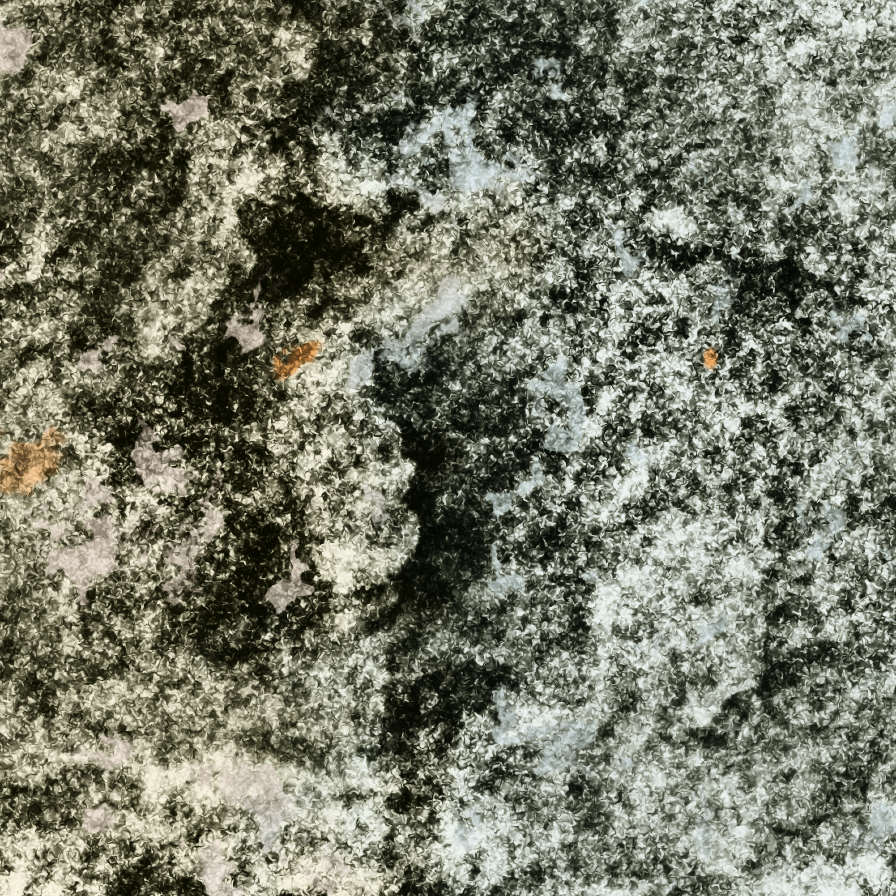
Give the GLSL for this texture, as a WebGL 1 fragment shader.

```glsl
precision highp float;
uniform vec2 u_resolution;

float hash(vec2 p) {
  vec3 q = fract(p.xyx * 0.1031);
  q += dot(q, q.yzx + 33.33);
  return fract((q.x + q.y) * q.z);
}

mat2 rotation(float angle) {
  float c = cos(angle), s = sin(angle);
  return mat2(c, -s, s, c);
}

float noise(vec2 p) {
  vec2 i = floor(p), f = fract(p);
  f = f * f * (3.0 - 2.0 * f);
  float low = mix(hash(i), hash(i + vec2(1, 0)), f.x);
  float high = mix(hash(i + vec2(0, 1)), hash(i + vec2(1, 1)), f.x);
  return mix(low, high, f.y);
}

vec2 drift(vec2 p) {
  return vec2(noise(p), noise(p + 90.0)) - 0.5;
}

float fbm(vec2 p) {
  float sum = 0.0, gain = 0.516;
  mat2 turn = rotation(0.7);
  for (int i = 0; i < 5; i++) {
    sum += gain * noise(p);
    p = turn * p * 2.03 + 17.0;
    gain *= 0.5;
  }
  return sum;
}

// Overlapping leaf-like grains of random direction and brightness
float flecks(vec2 p, float scale, float seed) {
  vec2 g = p * scale, cell = floor(g);
  float tone = 0.0;
  for (int y = -1; y <= 1; y++) {
    for (int x = -1; x <= 1; x++) {
      vec2 id = cell + vec2(x, y);
      vec2 centre = id + vec2(hash(id + seed), hash(id + seed + 41.0));
      vec2 d = rotation(6.283 * hash(id + seed + 83.0)) * (g - centre);
      float cover = 1.0 - smoothstep(0.25, 1.0, length(d / vec2(0.85, 0.45)));
      tone = max(tone, cover * hash(id + seed + 127.0));
    }
  }
  return tone;
}

float segment(vec2 p, vec2 a, vec2 b) {
  vec2 pa = p - a, ba = b - a;
  return length(pa - ba * clamp(dot(pa, ba) / dot(ba, ba), 0.0, 1.0));
}

// Raised mass lit from the upper left, over its cast shadow
float ridge(float tone, vec2 p, vec2 a, vec2 b, float width, float glow) {
  float lit = 1.0 - smoothstep(-0.008, 0.004, segment(p, a, b) - width);
  float shade = 1.0 - smoothstep(-0.02, 0.04, segment(p - vec2(0.035, -0.025), a, b) - width);
  return mix(tone - 0.25 * shade, tone * 0.4 + glow, lit);
}

float smudge(vec2 p, vec2 centre, vec2 radius) {
  return 1.0 - smoothstep(0.4, 1.0, length((p - centre) / radius));
}

// Even tonal ramp from olive black to pale grey
vec3 stoneColour(float t) {
  vec3 colour = mix(vec3(0.02, 0.03, 0.0), vec3(0.95, 0.96, 0.92), t);
  colour.b -= 0.2 * t * (1.0 - t);
  return colour;
}

void main() {
  vec2 p = gl_FragCoord.xy / min(u_resolution.x, u_resolution.y);

  // Ragged outlines, from broad to leaf sized
  vec2 wander = vec2(fbm(p * 7.0), fbm(p * 7.0 + 50.0)) - 0.5;
  vec2 leaf = drift(p * 210.0);
  vec2 q = p + 0.11 * wander + 0.03 * drift(p * 50.0) + 0.012 * drift(p * 120.0);

  // Broad relief and bowl-shaped strata in the lower part
  float tone = 1.0 * (fbm(q * 4.5 + 7.0) - 0.5);
  float bowl = q.y - 0.6 * (q.x - 0.5) * (q.x - 0.5);
  float low = 1.0 - smoothstep(0.12, 0.38, p.y);
  float strata = fbm(vec2(q.x * 5.0, bowl * 23.0));
  tone += 1.0 * low * (strata - 0.5);

  // Hollows, then ridges
  tone -= 0.17 * smudge(q, vec2(0.55, 0.38), vec2(0.14, 0.24));
  tone -= 0.22 * smudge(q, vec2(0.34, 0.70), vec2(0.09, 0.08));
  tone -= 0.26 * smudge(q, vec2(0.28, 0.32), vec2(0.11, 0.10));
  tone = ridge(tone, q, vec2(0.33, 0.96), vec2(0.17, 0.62), 0.035, 0.14);
  tone = ridge(tone, q, vec2(0.29, 0.78), vec2(0.43, 0.82), 0.028, 0.17);
  tone = ridge(tone, q, vec2(0.40, 0.40), vec2(0.40, -0.10), 0.035, 0.13);
  tone = ridge(tone, q, vec2(0.38, 0.56), vec2(0.41, 0.40), 0.065, 0.18);
  tone = ridge(tone, q, vec2(0.77, 0.43), vec2(0.77, 0.28), 0.085, 0.13);
  tone = ridge(tone, q, vec2(0.73, 0.76), vec2(1.05, 0.68), 0.022, 0.15);

  // Smooth pale patches bare of growth
  float patchField = mix(fbm(q * vec2(19.0, 14.0) + 31.0), strata, 0.4 * low);
  float bare = smoothstep(0.65, 0.74, patchField + 0.03 * low);
  tone = mix(tone, 0.25, 0.8 * bare);

  // Clumps lit from one side, and fine growth
  vec2 c = p * 32.0 + 3.0 * wander;
  float clump = fbm(c);
  float clumps = 0.6 * (clump - 0.5) + 0.6 * (clump - fbm(c + vec2(0.3, -0.3)));
  float grain = 0.45 * flecks(p + 0.006 * leaf, 140.0, 3.0)
              + 0.4 * flecks(p + 0.003 * leaf, 250.0, 211.0) - 0.22
              + fbm(p * 110.0 + leaf) - 0.5;
  float growth = mix(0.7, 1.25, noise(p * 6.0 + 12.0)) * mix(1.0, 0.45, bare);
  tone += growth * (grain + clumps) + 0.01;
  float level = 1.0 / (1.0 + exp(-5.7 * tone));

  // Warm left, cool right, with rusty spots
  float warm = 1.0 - smoothstep(0.28, 0.62, p.x + 0.5 * wander.x);
  vec3 colour = stoneColour(level);
  colour += (warm - 0.45) * vec3(0.035, 0.0, -0.05) * (0.4 + level);
  colour += bare * mix(vec3(-0.02, 0.0, 0.03), vec3(0.02, -0.01, 0.03), warm);
  float rust = smudge(q, vec2(0.33, 0.61), vec2(0.035, 0.02));
  rust = max(rust, 0.6 * smudge(q, vec2(0.03, 0.49), vec2(0.04, 0.025)));
  rust = max(rust, smudge(p, vec2(0.793, 0.60), vec2(0.011, 0.016)));
  colour = mix(colour, vec3(0.95, 0.6, 0.25) * (0.4 + 0.65 * level), 0.75 * rust);
  gl_FragColor = vec4(clamp(colour, 0.0, 1.0), 1.0);
}
```
